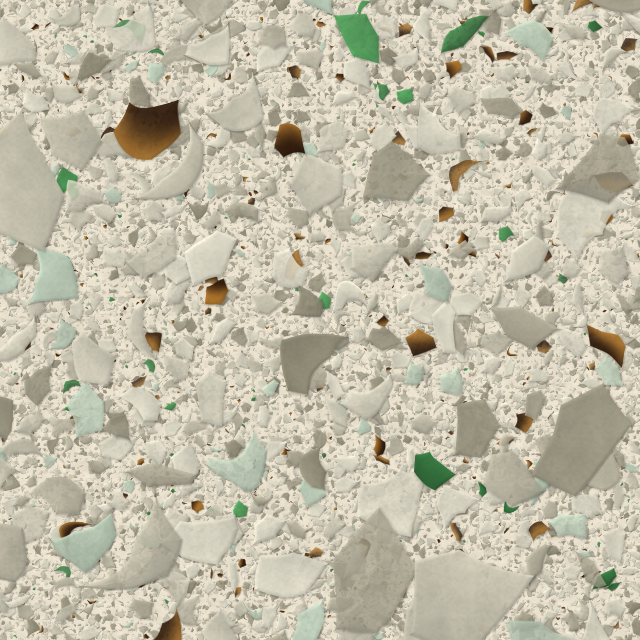
Reproduce this texture procedurally as a WebGL 1 fragment shader.

```glsl
precision highp float;
// Terrazzo: irregular shards of pale, aqua, green and amber glass in a cream, gritty binder.

uniform vec2 u_resolution;

const vec3 BINDER = vec3(0.915, 0.88, 0.805);
const vec3 GRIT = vec3(0.74, 0.70, 0.61);
const vec3 GLASS_PALE = vec3(0.85, 0.835, 0.765);
const vec3 GLASS_DARK = vec3(0.54, 0.52, 0.44);
const vec3 AQUA = vec3(0.72, 0.79, 0.71);
const vec3 GREEN = vec3(0.24, 0.52, 0.28);
const vec3 BROWN = vec3(0.17, 0.09, 0.03);
const vec3 AMBER = vec3(0.64, 0.43, 0.16);

const int LAYERS = 6;
const float FINEST_CELLS = 110.0;  // cells across the canvas in the smallest layer
const float LAYER_RATIO = 0.53;    // cell count from one layer to the next
const float DENSITY = 0.76;
const float BIG_DENSITY = 0.2;
const float BROWN_SHARE = 0.08;
const float GREEN_SHARE = 0.025;
const float AQUA_SHARE = 0.07;
const float JITTER = 0.6;
const float BEVEL = 0.007;
const float SHADOW = 0.005;
const vec2 LIGHT = vec2(-0.6, 0.8);
const float TAU = 6.2831853;

float hash(vec2 p) {
  return fract(sin(dot(p, vec2(127.1, 311.7))) * 43758.5453);
}

// The k-th random value of a shard
float trait(vec2 id, float k) {
  return hash(id + k * vec2(5.31, 9.73));
}

float noise(vec2 p) {
  vec2 i = floor(p), f = fract(p);
  f = f * f * (3.0 - 2.0 * f);
  return mix(mix(hash(i), hash(i + vec2(1.0, 0.0)), f.x),
             mix(hash(i + vec2(0.0, 1.0)), hash(i + 1.0), f.x), f.y);
}

// Broken polygon around an ellipse: xy = normal of the nearest side, z = distance
vec3 shard(vec2 q, vec2 radii, vec2 id) {
  vec3 nearest = vec3(0.0, 0.0, -9.0);
  for (int i = 0; i < 5; i++) {
    float k = float(i);
    float angle = (k + 0.6 * (trait(id, k + 10.0) - 0.5)) * TAU / 5.0;
    vec2 side = vec2(cos(angle), sin(angle)) / radii;
    float reach = mix(0.62, 1.0, trait(id, k + 20.0)) / length(side);
    side = normalize(side);
    float d = dot(q, side) - reach;
    if (d > nearest.z) nearest = vec3(side, d);
  }
  return nearest;
}

// Glass colour; slope runs from -1 to 1 across the shard
vec3 glass(vec2 id, float slope, float tint) {
  float pick = trait(id, 1.0) / max(tint, 0.01);
  float tone = trait(id, 2.0);
  if (pick < BROWN_SHARE)
    return mix(BROWN, AMBER, smoothstep(-0.3, 1.3, slope + tone));
  pick -= BROWN_SHARE;
  if (pick < GREEN_SHARE) return GREEN * (0.75 + 0.4 * tone + 0.12 * slope);
  pick -= GREEN_SHARE;
  if (pick < AQUA_SHARE) return AQUA * (0.93 + 0.12 * tone + 0.06 * slope);
  return mix(GLASS_DARK, GLASS_PALE, 1.0 - tone * tone) * (1.0 + 0.07 * slope);
}

// Paint one layer of scattered shards over the colour below
vec3 scatter(vec3 color, vec2 uv, float cells, float density, float tint, float seed) {
  float pixel = 1.0 / u_resolution.y;
  vec2 p = uv * cells + seed * 0.37;
  p += 0.09 * (vec2(noise(p * 3.0), noise(p * 3.0 + 41.0)) - 0.5);
  vec2 cell = floor(p);
  for (int y = -1; y <= 1; y++) {
    for (int x = -1; x <= 1; x++) {
      vec2 home = cell + vec2(float(x), float(y));
      vec2 id = home + seed;
      if (trait(id, 3.0) > density) continue;
      vec2 q = p - home - 0.5 - JITTER * (vec2(trait(id, 4.0), trait(id, 5.0)) - 0.5);
      float turn = TAU * trait(id, 6.0);
      float c = cos(turn), s = sin(turn);
      q = vec2(c * q.x + s * q.y, c * q.y - s * q.x);
      float bend = trait(id, 7.0) - 0.5;
      q.y += 9.0 * bend * abs(bend) * q.x * q.x;

      float size = mix(0.25, 0.5, trait(id, 8.0));
      vec2 radii = size * vec2(1.0, mix(0.3, 0.95, trait(id, 9.0)));
      vec3 edge = shard(q, radii, id);
      float d = edge.z / cells;
      vec2 facing = vec2(c * edge.x - s * edge.y, s * edge.x + c * edge.y);
      float lit = dot(facing, LIGHT);

      // Contact shadow, body, then bevelled rim
      float depth = min(SHADOW, 0.08 / cells);
      float shade = (1.0 - smoothstep(0.0, depth, d)) * (0.09 - 0.13 * lit);
      color *= 1.0 - max(shade, 0.0);
      vec3 body = glass(id, clamp(q.y / radii.y, -1.0, 1.0), tint);
      float width = min(BEVEL, 0.1 / cells);
      body *= 1.0 + 0.13 * lit * smoothstep(-width, 0.0, d);
      body *= 0.97 + 0.06 * noise(uv * 45.0 + id);
      float cover = 1.0 - smoothstep(-0.75 * pixel, 0.75 * pixel, d);
      color = mix(color, body, cover * mix(0.75, 1.0, trait(id, 30.0)));
    }
  }
  return color;
}

void main() {
  vec2 uv = gl_FragCoord.xy / u_resolution.y;

  // Gritty binder
  float grain = noise(uv * 230.0);
  vec3 color = BINDER * (0.97 + 0.06 * noise(uv * 90.0));
  color = mix(color, GRIT, 0.65 * smoothstep(0.62, 0.95, grain));

  // Shards from fine chips to large pieces
  float cells = FINEST_CELLS;
  for (int i = 0; i < LAYERS; i++) {
    float density = i == LAYERS - 1 ? BIG_DENSITY : DENSITY;
    float tint = i < 2 ? 0.3 : (i == LAYERS - 1 ? 0.0 : 1.0);
    color = scatter(color, uv, cells, density, tint, 37.0 * float(i + 1));
    cells *= LAYER_RATIO;
  }

  // Fine surface speckle
  color *= 0.98 + 0.04 * noise(uv * 260.0 + 7.0);
  gl_FragColor = vec4(color, 1.0);
}
```
